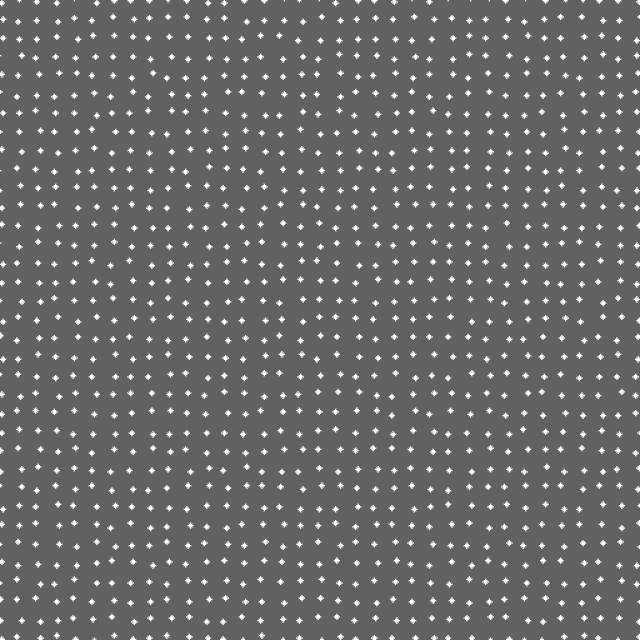
This pattern is drawn by a WebGL 1 fragment shader. Its source:

```glsl
precision highp float;
// White stepped dots scattered on plain grey: a square lattice anchored at the
// top left, each dot nudged by a whole step of up to two units on either axis.
// The canvas is 512 units high, and the lattice pitch is 15 units.

uniform vec2 u_resolution;

// Two uniform random values per lattice cell
vec2 hash2(vec2 cell) {
  vec3 h = fract(vec3(cell.xyx) * vec3(0.1031, 0.1030, 0.0973));
  h += dot(h, h.yzx + 33.33);
  return fract((h.xx + h.yz) * h.zy);
}

// Signed box distance, with square corners
float box(vec2 p, vec2 halfSize) {
  vec2 d = abs(p) - halfSize;
  return max(d.x, d.y);
}

// Small stepped diamond: a 3 by 3 core with one-unit tips
float steppedDot(vec2 p) {
  float tips = min(box(p, vec2(0.5, 2.5)), box(p, vec2(2.5, 0.5)));
  return min(tips, box(p, vec2(1.5)));
}

void main() {
  // Canvas units, with y running down from the top edge
  float pixel = 512.0 / u_resolution.y;
  vec2 p = vec2(gl_FragCoord.x, u_resolution.y - gl_FragCoord.y) * pixel;

  // Nearest lattice point and its jittered dot
  vec2 cell = floor(p / 15.0 + 0.5);
  vec2 jitter = floor(hash2(cell + 17.0) * 5.0) - 2.0;
  vec2 center = cell * 15.0 + 0.5 + jitter;

  // Edge smoothed over one pixel
  float coverage = clamp(0.5 - steppedDot(p - center) / pixel, 0.0, 1.0);
  gl_FragColor = vec4(mix(vec3(0.38), vec3(1.0), coverage), 1.0);
}
```
